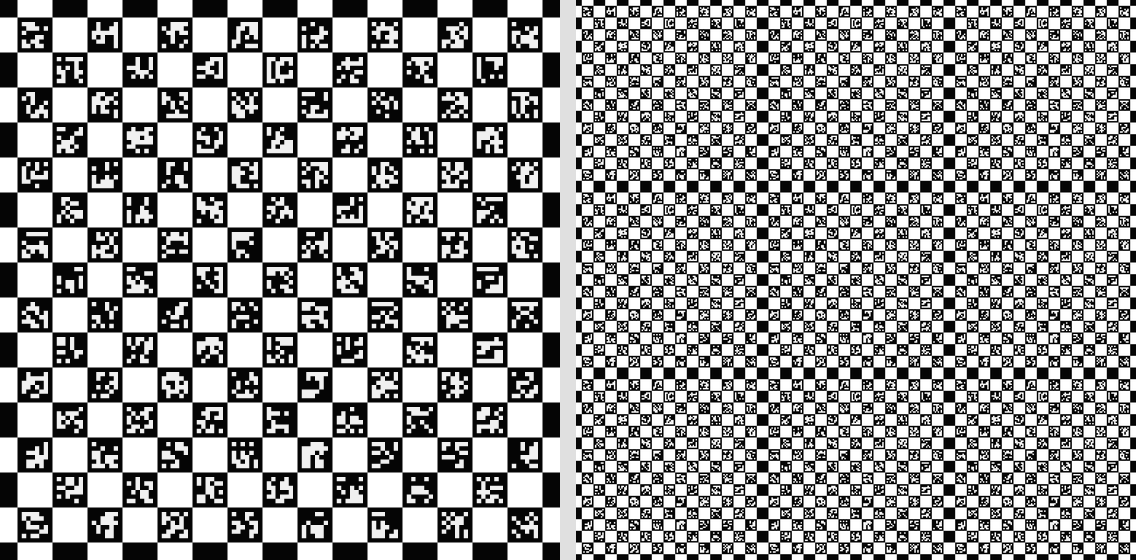
Left, the tile; right, the same tile 3 across and 3 down.
Reproduce this pattern procedurally as a WebGL 1 fragment shader.

```glsl
precision highp float;

uniform vec2 u_resolution;

float hash(vec2 p) {
    vec3 q = fract(p.xyx * vec3(0.1031, 0.1030, 0.0973));
    q += dot(q, q.yzx + 33.33);
    return fract((q.x + q.y) * q.z);
}

// Random 6 x 6 bits inside a black frame one module wide
float markerBit(vec2 cell, vec2 local) {
    vec2 module = floor(local * 8.0);
    vec2 inside = step(1.0, module) * step(module, vec2(6.0));
    float bit = step(0.515, hash(cell * 8.0 + module + 17.0));
    return bit * inside.x * inside.y;
}

vec3 board(vec2 uv) {
    // 16 squares each way, shifted by half so the outer ones wrap
    vec2 grid = uv * 16.0 + 0.5;
    vec2 cell = mod(floor(grid), 16.0);
    if (mod(cell.x + cell.y, 2.0) > 0.5) return vec3(1.0);

    // Squares on the canvas edge stay solid
    float hasMarker = step(0.5, min(cell.x, cell.y));
    float bit = markerBit(cell, fract(grid)) * hasMarker;
    return mix(vec3(0.02), vec3(0.94), bit);
}

void main() {
    // Box filter over 4 x 4 samples for smooth edges
    vec3 color = vec3(0.0);
    for (int y = 0; y < 4; y++) {
        for (int x = 0; x < 4; x++) {
            vec2 offset = (vec2(float(x), float(y)) + 0.5) / 4.0 - 0.5;
            color += board((gl_FragCoord.xy + offset) / u_resolution);
        }
    }
    gl_FragColor = vec4(color / 16.0, 1.0);
}
```
